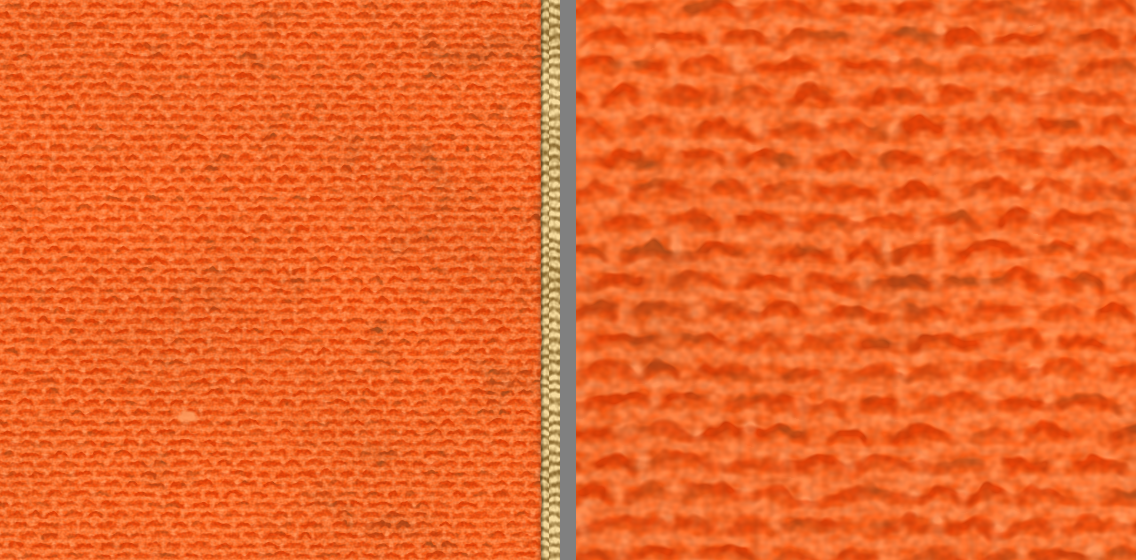
Left: the whole. Right: its middle third, enlarged.
Reproduce this texture procedurally as a WebGL 1 fragment shader.

```glsl
precision highp float;
// Coarse orange plain-weave cloth with faint stains and a ribbed tan binding on the right.
uniform vec2 u_resolution;

float hash(vec2 p) {
  return fract(sin(dot(p, vec2(127.1, 311.7))) * 43758.5);
}

vec2 gradient(vec2 p) {
  float angle = 6.2832 * hash(p);
  return vec2(cos(angle), sin(angle));
}

// Gradient noise, roughly -0.7 to 0.7
float noise(vec2 p) {
  vec2 i = floor(p), f = fract(p);
  vec2 w = f * f * f * (f * (f * 6.0 - 15.0) + 10.0);
  vec2 e = vec2(1.0, 0.0);
  float low = mix(dot(gradient(i), f), dot(gradient(i + e.xy), f - e.xy), w.x);
  float high = mix(dot(gradient(i + e.yx), f - e.yx), dot(gradient(i + e.xx), f - e.xx), w.x);
  return mix(low, high, w.y);
}

float fbm(vec2 p) {
  float sum = 0.0, amplitude = 1.0;
  for (int i = 0; i < 3; i++) {
    sum += amplitude * noise(p);
    p = p * 2.03 + 17.3;
    amplitude *= 0.5;
  }
  return sum;
}

vec3 cloth(vec2 uv) {
  // 55 rows of gaps, 25 gaps across, alternate rows shifted by half
  float v = uv.y * 55.0 + 0.25 * noise(uv * vec2(9.0, 14.0)) + 0.3 * noise(uv * vec2(56.0, 50.0));
  float row = floor(v);
  float u = uv.x * 25.0 + 0.5 * mod(row, 2.0)
          + 0.6 * noise(vec2(uv.x * 14.0, row * 7.31)) + 0.25 * noise(uv * vec2(4.0, 9.0));
  float s = fract(u) - 0.5;
  float f = fract(v) - 0.5;
  float gapSeed = hash(vec2(floor(u), row));
  float knotSeed = hash(vec2(floor(u + 0.5), row + 71.0));

  // Ragged gaps: a sharp upper lip, a soft lower flank, often joined along the row
  float y = f - 0.12 * cos(6.2832 * s) + 0.02 + 0.22 * noise(uv * vec2(120.0, 90.0));
  float across = smoothstep(-0.4, -0.04, y) * (1.0 - smoothstep(0.04, 0.24, y));
  float along = 1.0 - smoothstep(0.22, 0.46, abs(s) + 0.12 * noise(uv * vec2(95.0, 70.0)));
  float join = 0.45 * smoothstep(0.35, 0.9, knotSeed);
  float gap = across * mix(join, 0.6 + 0.55 * gapSeed, along);
  gap *= 1.0 + 0.7 * noise(uv * vec2(130.0, 170.0));

  // Light knots where the warp crosses over, and rounded weft ridges
  float knot = 1.0 - smoothstep(0.05, 0.5, length(vec2(2.4 * (0.5 - abs(s)), f)));
  float ridge = smoothstep(0.2, 0.42, abs(f + 0.04));
  float fibre = noise(uv * vec2(90.0, 140.0)) + 0.7 * noise(uv * vec2(170.0, 200.0));
  float light = knot * (0.25 + 1.1 * knotSeed) + 0.6 * ridge + 0.9 * fibre;

  vec3 color = mix(vec3(0.95, 0.39, 0.13), vec3(0.995, 0.52, 0.28), clamp(light, -0.3, 1.35));
  vec3 depth = mix(vec3(0.86, 0.25, 0.03), vec3(0.74, 0.3, 0.09), smoothstep(0.0, 0.5, noise(uv * vec2(36.0, 47.0))));
  color = mix(color, depth, clamp(gap, 0.0, 1.0));

  // Fibre grain and broad shading
  color *= 1.0 + 0.12 * noise(uv * vec2(210.0, 230.0)) + 0.04 * noise(uv * 4.0);

  // Brown-grey soiling, heavier to the right and deepest in the gaps
  float stain = smoothstep(0.4, 0.95, fbm(uv * vec2(10.0, 12.0) + 3.7) + 0.4 * uv.x);
  float specks = smoothstep(0.4, 0.65, noise(uv * vec2(33.0, 47.0) + 9.0));
  color = mix(color, vec3(0.5, 0.3, 0.15), (0.45 * stain + 0.35 * specks) * (0.2 + 0.8 * clamp(gap, 0.0, 1.0)));

  // One pale slub
  vec2 q = (uv - vec2(0.335, 0.257)) / vec2(0.024, 0.013);
  q.y += 0.4 * q.x * q.x;
  float slub = 1.0 - smoothstep(0.45, 1.0, length(q) + 0.3 * noise(uv * 90.0));
  return mix(color, vec3(1.0, 0.62, 0.38), 0.85 * slub);
}

vec3 binding(vec2 uv, float edge) {
  // Two staggered columns of rounded cords, the right one wider
  float t = (uv.x - edge) / (1.0 - edge);
  float column = step(0.42, t);
  float phase = uv.y * 55.0 + 0.5 * column + 0.5 * noise(uv * vec2(40.0, 22.0));
  float side = column > 0.5 ? (t - 0.71) / 0.29 : (t - 0.21) / 0.21;
  float cord = fract(phase + 0.1 * side * side) - 0.5;
  float rib = 1.0 - smoothstep(0.12, 0.5, abs(cord) + 0.12 * side * side);
  rib = 0.15 + 0.85 * rib + 0.5 * noise(uv * vec2(160.0, 130.0)) + 0.4 * noise(vec2(2.0, uv.y * 9.0));
  vec3 color = mix(vec3(0.56, 0.43, 0.2), vec3(0.93, 0.82, 0.58), clamp(rib, 0.0, 1.1));
  return color * mix(0.65, 1.0, smoothstep(0.0, 0.2, t));
}

void main() {
  vec2 uv = gl_FragCoord.xy / u_resolution;
  float edge = 0.966 + 0.003 * noise(vec2(uv.y * 24.0, 5.0));
  vec3 orange = cloth(uv) * (1.0 - 0.13 * smoothstep(edge - 0.01, edge, uv.x));
  vec3 color = mix(orange, binding(uv, edge), smoothstep(edge - 0.0015, edge + 0.0015, uv.x));
  gl_FragColor = vec4(clamp(color, 0.0, 1.0), 1.0);
}
```
